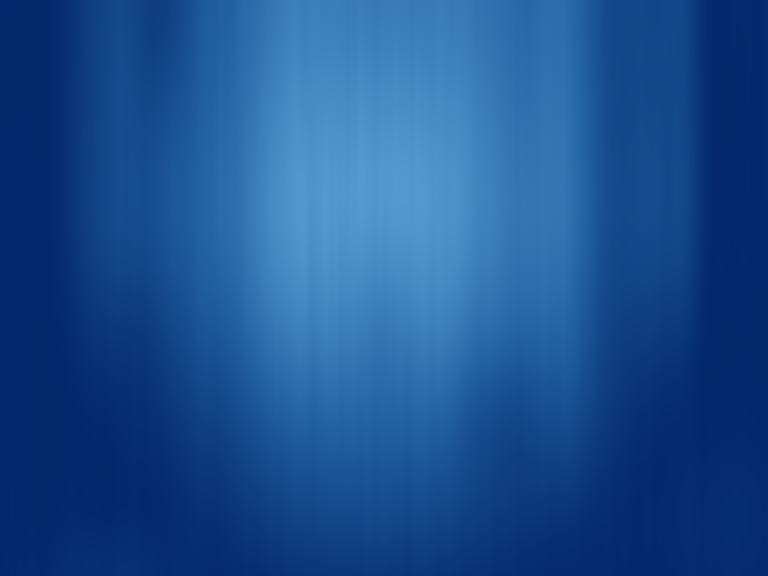
A WebGL 2 fragment shader for this background:

```glsl
#version 300 es
precision highp float;
// Soft blue curtain of light with fine vertical streaks, fading to navy at the edges.

uniform vec2 u_resolution;
out vec4 fragColor;

const vec3 NAVY = vec3(0.010, 0.155, 0.425);
const vec3 AZURE = vec3(0.130, 0.380, 0.640);
const vec3 SKY = vec3(0.325, 0.605, 0.815);

// Pseudo-random gradient for a lattice point
vec2 latticeGradient(vec2 cell) {
    vec3 q = fract(cell.xyx * vec3(0.1031, 0.1030, 0.0973));
    q += dot(q, q.yzx + 33.33);
    float angle = 6.2832 * fract((q.x + q.y) * q.z);
    return vec2(cos(angle), sin(angle));
}

// Gradient noise, roughly -0.7 to 0.7
float gradientNoise(vec2 p) {
    vec2 cell = floor(p);
    vec2 f = p - cell;
    vec2 w = f * f * f * (f * (f * 6.0 - 15.0) + 10.0);
    float a = dot(latticeGradient(cell), f);
    float b = dot(latticeGradient(cell + vec2(1, 0)), f - vec2(1, 0));
    float c = dot(latticeGradient(cell + vec2(0, 1)), f - vec2(0, 1));
    float d = dot(latticeGradient(cell + vec2(1, 1)), f - vec2(1, 1));
    return mix(mix(a, b, w.x), mix(c, d, w.x), w.y);
}

// Elliptical spot with a Gaussian falloff
float softSpot(vec2 p, vec2 center, vec2 radius) {
    vec2 d = (p - center) / radius;
    return exp(-dot(d, d));
}

// Brightness across the width: steps up on the left, down on the right
float curtainProfile(float x) {
    float rise = 0.32 * smoothstep(0.05, 0.16, x)
               + 0.25 * smoothstep(0.17, 0.30, x)
               + 0.42 * smoothstep(0.28, 0.40, x);
    float fall = 0.31 * smoothstep(0.54, 0.70, x)
               + 0.38 * smoothstep(0.73, 0.80, x)
               + 0.28 * smoothstep(0.88, 0.93, x);
    return rise - fall;
}

// Brightness up the height, with a rounded lower edge
float heightFade(vec2 p) {
    float d = p.x - 0.5;
    float lower = smoothstep(-0.15 + 2.4 * d * d, 0.66, p.y);
    float dimming = 0.10 + 0.19 * exp(-d * d / 0.03);
    return lower * (1.0 - dimming * smoothstep(0.65, 1.05, p.y));
}

// Layered noise stretched along the vertical
float streaks(vec2 p) {
    float sum = 0.0;
    float amplitude = 0.5;
    vec2 scale = vec2(26.0, 1.3);
    for (int i = 0; i < 3; i++) {
        sum += amplitude * gradientNoise(p * scale + 7.3 * float(i));
        scale *= vec2(2.1, 1.15);
        amplitude *= 0.65;
    }
    return sum;
}

// Broad light and dark patches inside the curtain
float patches(vec2 p) {
    float light = 0.07 * softSpot(p, vec2(0.75, 0.28), vec2(0.06, 0.18))
                + 0.07 * softSpot(p, vec2(0.14, 0.00), vec2(0.09, 0.08))
                + 0.04 * softSpot(p, vec2(0.95, 0.10), vec2(0.10, 0.15))
                + 0.06 * softSpot(p, vec2(0.48, 0.08), vec2(0.25, 0.16));
    float dark = 0.15 * softSpot(p, vec2(0.215, 1.00), vec2(0.035, 0.20))
               + 0.09 * softSpot(p, vec2(0.50, 0.45), vec2(0.045, 0.16))
               + 0.09 * softSpot(p, vec2(0.655, 0.28), vec2(0.06, 0.12))
               + 0.06 * softSpot(p, vec2(0.18, 0.42), vec2(0.04, 0.15));
    return light - dark;
}

// Three-color ramp from shadow to highlight
vec3 blueRamp(float level) {
    vec3 shadow = mix(NAVY, AZURE, clamp(level * 2.0, 0.0, 1.0));
    return mix(shadow, SKY, clamp(level * 2.0 - 1.0, 0.0, 1.0));
}

void main() {
    vec2 p = gl_FragCoord.xy / u_resolution;
    float level = curtainProfile(p.x) * heightFade(p) + patches(p);
    level += streaks(p) * (0.03 + 0.09 * clamp(level, 0.0, 1.0));
    fragColor = vec4(blueRamp(clamp(level, 0.0, 1.0)), 1.0);
}
```
